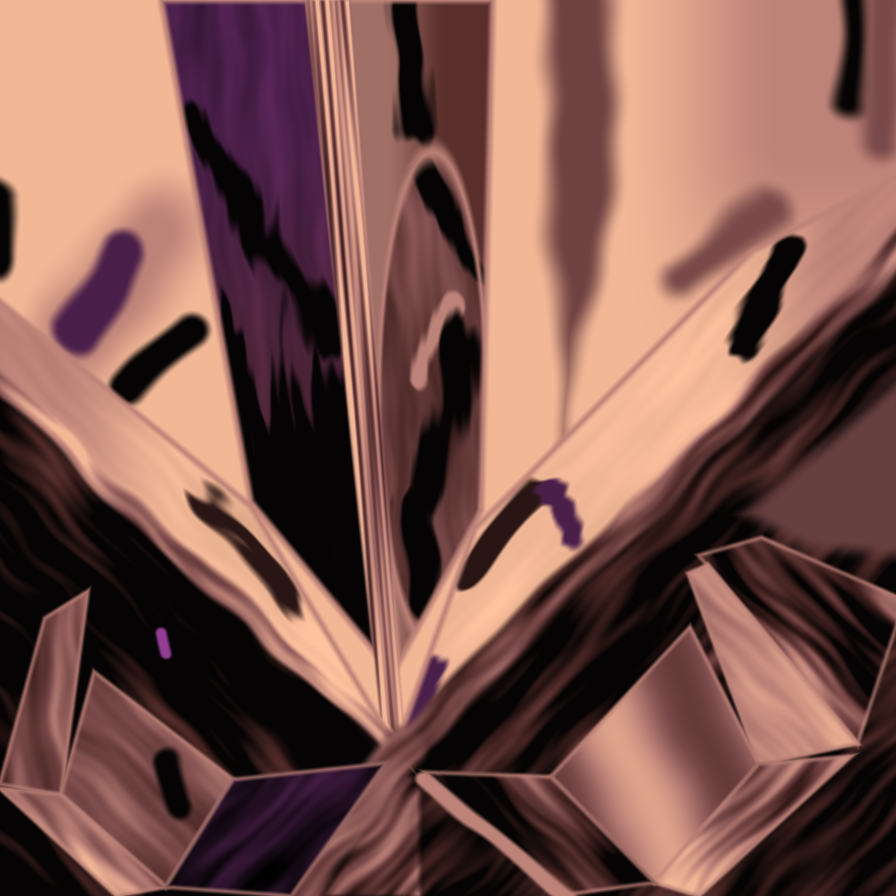
This texture is drawn by a Shadertoy shader. Its source:

```glsl
// Draws rose-lit cut crystal: two dark blades above a V of bright bevels and small facets.
const vec3 INK = vec3(.02, .01, .01), BROWN = vec3(.27, .14, .13), MAUVE = vec3(.48, .29, .29);
const vec3 ROSE = vec3(.74, .51, .47), PEACH = vec3(.95, .72, .59), PLUM = vec3(.29, .12, .29);

vec2 pos, bent;            // position in percent of the canvas, plain and rippled
vec3 col;
float blur = .7, jag = 0.; // softness and raggedness of strokes

vec2 gradient(vec2 cell) {
  float a = 6.28 * fract(sin(dot(cell, vec2(127.1, 311.7))) * 43758.5);
  return vec2(cos(a), sin(a));
}
float noise(vec2 p) {
  vec2 i = floor(p), f = p - i, u = f * f * (3. - 2. * f), e = vec2(1, 0);
  return mix(mix(dot(gradient(i), f), dot(gradient(i + e), f - e), u.x),
    mix(dot(gradient(i + e.yx), f - e.yx), dot(gradient(i + 1.), f - 1.), u.x), u.y);
}
// Noise drawn out along a direction
float grain(vec2 dir) {
  vec2 q = vec2(dot(bent, dir), dot(bent, vec2(-dir.y, dir.x)));
  return noise(q * vec2(.05, .28)) + .5 * noise(q * vec2(.12, .9));
}
// Ramp from dark glass to bright reflection
vec3 metal(float t) {
  vec3 shades[] = vec3[](INK, BROWN, MAUVE, ROSE, PEACH);
  t = clamp(t * 4., 0., 4.);
  int i = int(min(t, 3.));
  return mix(shades[i], shades[i + 1], t - float(i));
}
float edge(vec2 a, vec2 b) {
  vec2 d = normalize(b - a);
  return dot(pos - a, vec2(-d.y, d.x));
}
// Convex four-sided shape, corners clockwise
float quad(vec4 ab, vec4 cd) {
  return max(max(edge(ab.xy, ab.zw), edge(ab.zw, cd.xy)), max(edge(cd.xy, cd.zw), edge(cd.zw, ab.xy)));
}
void paint(vec3 tint, float d, float soft) {
  soft += 70. / iResolution.y;
  col = mix(col, tint, 1. - smoothstep(-soft, soft, d));
}
void stroke(vec3 tint, vec4 ab, float width) {
  vec2 d = ab.zw - ab.xy, r = bent - ab.xy;
  float h = clamp(dot(r, d) / dot(d, d), 0., 1.);
  paint(tint, length(r - d * h) - width * (1. + 1.5 * jag), blur * width);
}
void facet(vec3 tint, vec4 ab, vec4 cd) {
  float d = quad(ab, cd);
  paint(tint, d, .1);
  paint(mix(tint, ROSE, .75), abs(d) - .2, .2);
}
// Keeps the inside of a shape over the layer behind it and adds a rim
void trim(vec3 behind, float d) {
  col = mix(behind, col, 1. - smoothstep(-.15, .15, d));
  paint(ROSE, abs(d) - .3, .3);
}

void mainImage(out vec4 fragColor, in vec2 fragCoord) {
  pos = 100. * fragCoord / iResolution.xy;
  bent = pos + 1.2 * vec2(noise(pos * .13), noise(pos * .13 + 7.));
  float x = pos.x, y = pos.y;
  float up = grain(vec2(.08, -1)), rise = grain(vec2(.7)), fall = grain(vec2(.7, -.7));

  // Soft backdrop
  col = mix(PEACH, ROSE, smoothstep(68., 88., x) * smoothstep(55., 85., y));
  float fold = smoothstep(53., 80., y);
  paint(mix(MAUVE, BROWN, .2), abs(bent.x - 63.2 - 1.6 * fold) - 3.6 * fold, 1.6);
  stroke(MAUVE, vec4(76, 69, 86, 77), 2.);
  stroke(MAUVE, vec4(99, 100, 98, 84), 2.);
  stroke(INK, vec4(95.5, 100, 94.8, 88), 1.3);
  stroke(ROSE, vec4(9, 63, 18, 74), 4.5);
  blur = .3;
  stroke(INK, vec4(-1, 78, -.5, 71), 2.2);
  stroke(PLUM, vec4(8.5, 63, 14, 72), 2.4);
  stroke(INK, vec4(14.5, 57, 21, 63), 2.);

  // Left blade
  jag = up;
  vec3 behind = col;
  col = mix(PLUM, BROWN, .6 * smoothstep(90., 50., y)) * (1. + .4 * up);
  stroke(INK, vec4(21.5, 86, 37, 62), 1.8);
  paint(INK, y - 77. + .6 * x + 30. * up, 3.);
  trim(behind, quad(vec4(18, 100, 34.5, 100), vec4(42, 27, 28, 44)));

  // Right blade and its lens
  behind = col;
  col = mix(ROSE * .85, BROWN * 1.3, smoothstep(43., 50., x));
  stroke(INK, vec4(45.5, 100, 46.7, 86), 1.9);
  float lens = 6. * length((pos - vec2(48.3, 55.5)) / vec2(6, 27.5)) - 6.;
  paint(mix(BROWN, MAUVE, .6 + up), lens, .2);
  stroke(ROSE, vec4(46.5, 58, 50, 65), 1.3);
  stroke(INK, vec4(47.5, 81, 53.5, 69), 1.1);
  stroke(INK, vec4(51.5, 61, 48, 46), 2.4);
  stroke(INK, vec4(46, 44, 47, 33), 1.7);
  paint(ROSE, abs(lens) - .2, .2);
  trim(behind, quad(vec4(38, 100, 55, 100), vec4(53.7, 43, 44.5, 26)));

  // Stem of fine threads
  float threads = noise(vec2(1.8 * (x + .082 * y), y * .03));
  paint(metal(.7 + threads), quad(vec4(34, 100, 39, 100), vec4(45.2, 17, 42.5, 20)), .2);

  // Dark glass below the V
  paint(metal(x > 45. ? .08 + .5 * rise : .5 * fall - .03), y - max(57. - .93 * x, 1.036 * x - 30.1), .2);
  paint(MAUVE * .85, quad(vec4(80, 40, 101, 58), vec4(101, 33, 90, 39)), 1.2);

  // Bright bevels
  jag = fall;
  behind = col;
  col = mix(ROSE, PEACH, smoothstep(5., 20., x)) * (1. + .12 * fall);
  stroke(BROWN * .6, vec4(23.5, 44, 32, 34), 2.2);
  trim(behind, quad(vec4(-10, 74.5, 28, 43.5), vec4(44.5, 16, -10, 66.5)));
  jag = rise;
  behind = col;
  col = mix(PEACH, ROSE, smoothstep(80., 95., x)) * (1. + .1 * rise);
  stroke(INK, vec4(87.5, 72, 83.5, 61), 1.5);
  stroke(BROWN * .6, vec4(60, 45, 52, 36), 1.3);
  stroke(PLUM, vec4(61.5, 45, 64, 40), 1.4);
  stroke(PLUM, vec4(47.5, 25, 46.5, 20), 2.2);
  trim(behind, quad(vec4(44, 16, 53, 41), vec4(84, 72, 115, 88)));
  jag = 0.;
  stroke(metal(.5 + .9 * fall), vec4(0, 57.5, 44, 16), 1.1);
  stroke(metal(.5 + .8 * rise), vec4(102, 74, 45, 16.5), 1.6);
  stroke(metal(.55 + .6 * rise), vec4(45, 16.5, 33, 0), 2.3);

  // Lower right facets around shared corners
  vec2 hub = vec2(84.7, 14.7), tip = vec2(95.7, 17), joint = vec2(73, 1.5), corner = vec2(61.5, 13.3);
  float sheen = sin(.32 * bent.x + .14 * bent.y - 23.);
  facet(metal(.22 + .9 * fall), vec4(78, 38, 85, 40), vec4(101, 33, tip));
  facet(metal(.8 + .3 * fall), vec4(76.8, 36, 79, 37), vec4(tip, hub));
  facet(metal(.65 + .25 * sheen), vec4(77, 30, hub), vec4(joint, corner));
  facet(metal(.7 + .8 * rise), vec4(hub, 95, 15.6), vec4(78, 0, joint));
  facet(metal(.25 + .7 * fall), vec4(47.5, 13.8, corner), vec4(joint, 62, 0));
  paint(metal(.4 + rise), quad(vec4(36, 0, 45, 13.5), vec4(46.8, 13, 46.8, 0)), .4);
  stroke(ROSE, vec4(47.5, 13, 63, 0), .9);

  // Lower left facets around shared corners
  vec2 knee = vec2(6.8, 11.3), foot = vec2(18.5, 1), crest = vec2(26, 13);
  facet(metal(.45 + .4 * up), vec4(5, 31, 9.8, 34), vec4(knee, 0, 12.5));
  facet(metal(.5 + .3 * fall), vec4(10.5, 25, crest), vec4(foot, knee));
  stroke(INK, vec4(19, 15, 20, 10), 1.5);
  facet(metal(.7 + .7 * fall), vec4(0, 12, knee), vec4(foot, 13, 0));
  facet(PLUM * (.4 + rise), vec4(crest, 43, 14.8), vec4(32.5, 0, foot));
  stroke(PLUM + PLUM, vec4(18.2, 29.5, 18.5, 27), .6);
  fragColor = vec4(col, 1);
}
```
